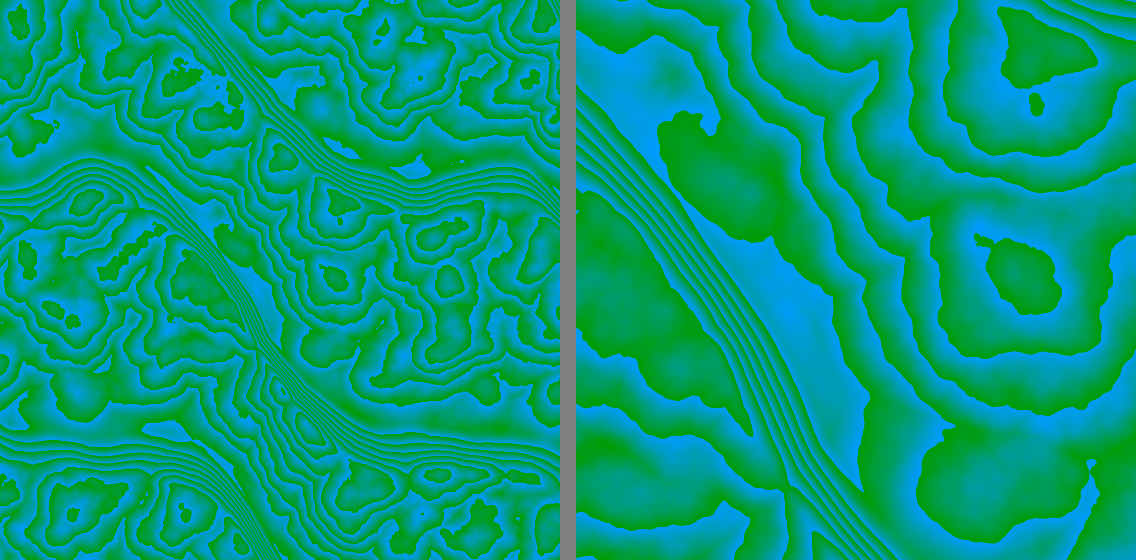
Left: the whole. Right: its middle third, enlarged.
This texture is drawn by a WebGL 2 fragment shader. Its source:

```glsl
#version 300 es
precision highp float;

uniform vec2 u_resolution;
out vec4 fragColor;

const float GREEN = 0.61;

// Three random values per lattice cell
vec3 hash3(vec2 cell) {
    vec3 v = fract(cell.xyx * vec3(0.1031, 0.1030, 0.0973));
    v += dot(v, v.yxz + 33.33);
    return fract((v.xxy + v.yzz) * v.zyx);
}

mat2 rotation(float angle) {
    float c = cos(angle), s = sin(angle);
    return mat2(c, s, -s, c);
}

// Cellular noise: upper envelope of round-topped cones of varied height
float cones(vec2 p, float spread, float roundness) {
    vec2 cell = floor(p);
    float top = -4.0;
    for (int j = -1; j <= 1; j++) {
        for (int i = -1; i <= 1; i++) {
            vec2 id = cell + vec2(i, j);
            vec3 rnd = hash3(id + 57.0);
            vec2 d = id + 0.1 + 0.8 * rnd.xy - p;
            top = max(top, spread * rnd.z - sqrt(dot(d, d) + roundness * roundness));
        }
    }
    return top + 0.3;
}

// Layered sines that bend straight shapes
vec2 bend(vec2 p, float frequency, float amount) {
    vec2 w = sin(p.yx * frequency + vec2(0.7, 2.9));
    w += 0.5 * sin(p.yx * frequency * 2.3 + p * frequency + vec2(4.1, 1.3));
    return p + amount * w;
}

// Position across the terraces; each whole number is the foot of a cliff
float terracePhase(vec2 p, float spacing) {
    float arc = 0.095 * sin(9.3 * p.x - 1.6 + 1.1 * p.y)
              + 0.018 * sin(17.0 * p.x + 6.0 * p.y);
    return (p.y + 0.65 * p.x - arc - 0.33) / spacing;
}

// Slow climb followed by a steep drop
float terrace(float f, float brink) {
    return min(f / brink, 1.0 - smoothstep(brink, 1.0, f));
}

// Fine octaves that roughen the contours
float roughness(vec2 p, float scale, float amplitude) {
    float sum = 0.0;
    for (int k = 0; k < 4; k++) {
        sum += amplitude * cones(p * scale, 0.4, 0.1);
        p = rotation(1.1) * p + 3.7;
        scale *= 2.0;
        amplitude *= 0.5;
    }
    return sum;
}

float terrain(vec2 p) {
    float f = fract(terracePhase(bend(p, 21.0, 0.005), 0.44));
    float cliffHeight = 4.8 + 0.9 * sin(5.0 * p.x - 4.0 * p.y);

    // Hills stretched along the rising diagonal
    vec2 q = rotation(-0.9) * bend(p, 26.0, 0.014);
    float hills = 4.1 * cones(q * vec2(5.6, 8.2), 0.4, 0.13);

    // Cliffs stay smooth, the slopes between them are broken
    float broken = smoothstep(0.0, 0.25, f) * (1.0 - smoothstep(0.78, 0.92, f));
    float detail = hills + roughness(p, 15.0, 0.75);
    return cliffHeight * terrace(f, 0.8) + detail * mix(0.3, 1.0, broken);
}

// Sawtooth ramp with a softened fall
float contourRamp(float height, float fall) {
    float t = fract(height);
    return min(t, (1.0 - t) / max(fall, 0.0001));
}

void main() {
    vec2 p = gl_FragCoord.xy / u_resolution;
    float height = terrain(p);
    float fall = min(0.6 * fwidth(height), 0.5);
    fragColor = vec4(0.0, GREEN, contourRamp(height, fall), 1.0);
}
```
